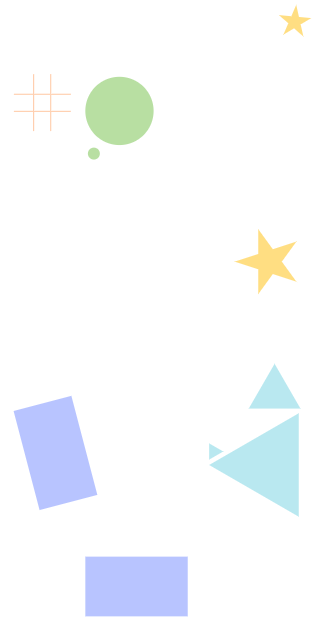
A WebGL 2 fragment shader for this background:

```glsl
#version 300 es
precision highp float;
// Flat pastel shapes scattered on a white page: rectangles, discs, triangles,
// five-pointed stars and a thin line grid. Each shape is a signed distance
// function on a 375 x 750 page (y down), blended with a one-pixel soft edge.

uniform vec2 u_resolution;
out vec4 fragColor;

const float PI = 3.14159265;

vec2 rotate(vec2 p, float degrees) {
    float a = radians(degrees), c = cos(a), s = sin(a);
    return vec2(c * p.x + s * p.y, c * p.y - s * p.x);
}

float box(vec2 p, vec2 halfSize) {
    vec2 d = abs(p) - halfSize;
    return length(max(d, 0.0)) + min(max(d.x, d.y), 0.0);
}

// Star with n tips at radius outer and notches at radius inner, first tip at
// the given angle; inner = outer * cos(PI / n) gives a regular polygon.
float star(vec2 p, float n, float outer, float inner, float degrees) {
    p = rotate(p, degrees);
    float sector = PI / n;
    float a = abs(mod(atan(p.y, p.x) + sector, 2.0 * sector) - sector);
    vec2 q = length(p) * vec2(cos(a), sin(a));
    vec2 tip = vec2(outer, 0.0);
    vec2 edge = normalize(inner * vec2(cos(sector), sin(sector)) - tip);
    return dot(q - tip, vec2(edge.y, -edge.x));
}

float triangle(vec2 p, float radius, float degrees) {
    return star(p, 3.0, radius, 0.5 * radius, degrees);
}

float pentagram(vec2 p, float radius, float degrees) {
    return star(p, 5.0, radius, 0.382 * radius, degrees);
}

// Two lines across and two lines down, mirrored about the centre
float lineGrid(vec2 p) {
    p = abs(p);
    return min(box(p - vec2(10.0, 0.0), vec2(0.5, 33.2)),
               box(p - vec2(0.0, 10.0), vec2(33.2, 0.5)));
}

void main() {
    vec2 p = gl_FragCoord.xy / u_resolution * vec2(375.0, 750.0);
    p.y = 750.0 - p.y;
    float pixel = 375.0 / u_resolution.x;
    vec3 color = vec3(1.0);

    // Thin orange grid
    float grid = lineGrid(p - vec2(49.5, 120.4));
    color = mix(color, vec3(1.0, 0.74, 0.57), clamp(0.5 - grid / pixel, 0.0, 1.0));

    // Green discs
    float discs = min(length(p - vec2(140.0, 130.0)) - 40.0,
                      length(p - vec2(110.0, 180.0)) - 7.0);
    color = mix(color, vec3(0.72, 0.875, 0.635), clamp(0.5 - discs / pixel, 0.0, 1.0));

    // Yellow stars
    float stars = min(pentagram(p - vec2(345.3, 25.6), 20.0, -84.7),
                      pentagram(p - vec2(315.0, 306.6), 40.0, 180.0));
    color = mix(color, vec3(1.0, 0.87, 0.51), clamp(0.5 - stars / pixel, 0.0, 1.0));

    // Cyan triangles
    float triangles = min(triangle(p - vec2(321.8, 461.3), 35.0, -90.0),
                          triangle(p - vec2(315.1, 544.9), 70.0, 180.0));
    triangles = min(triangles, triangle(p - vec2(250.6, 529.1), 11.0, 0.0));
    color = mix(color, vec3(0.725, 0.91, 0.94), clamp(0.5 - triangles / pixel, 0.0, 1.0));

    // Periwinkle rectangles, one of them tilted
    float boxes = min(box(p - vec2(160.0, 687.3), vec2(60.0, 35.0)),
                      box(rotate(p - vec2(65.0, 530.8), 75.3), vec2(60.0, 35.0)));
    color = mix(color, vec3(0.72, 0.77, 1.0), clamp(0.5 - boxes / pixel, 0.0, 1.0));

    fragColor = vec4(color, 1.0);
}
```
